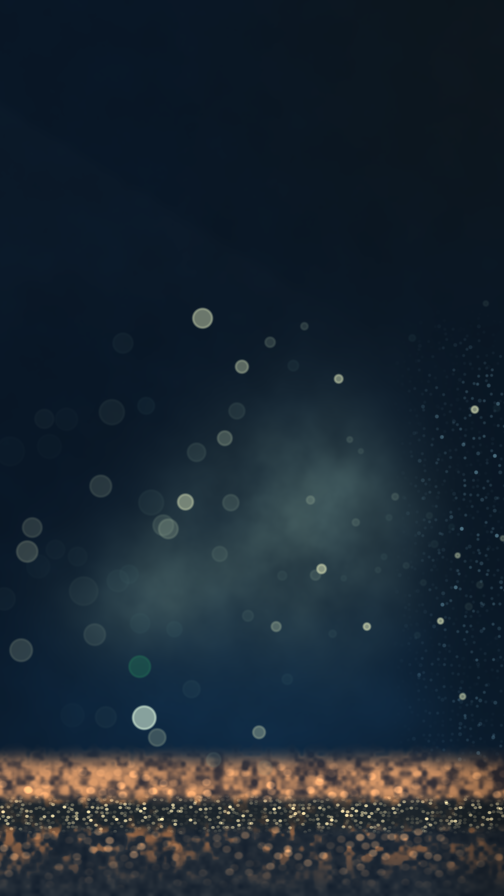
Give the GLSL for this background, as a WebGL 1 fragment shader.

```glsl
precision highp float;
// Night-blue backdrop with a teal mist, floating bokeh discs and a glitter floor.
// Mist is value-noise fbm in Gaussian lobes, discs come from a hashed loop,
// and dust and glitter are jittered cell specks. Lengths are in canvas heights.

uniform vec2 u_resolution;

float hash(vec2 p) {
  vec3 q = fract(p.xyx * vec3(0.1031, 0.1030, 0.0973));
  q += dot(q, q.yzx + 33.33);
  return fract((q.x + q.y) * q.z);
}

float noise(vec2 p) {
  vec2 i = floor(p), f = fract(p);
  f = f * f * (3.0 - 2.0 * f);
  return mix(mix(hash(i), hash(i + vec2(1, 0)), f.x),
             mix(hash(i + vec2(0, 1)), hash(i + vec2(1, 1)), f.x), f.y);
}

float fbm(vec2 p) {
  float sum = 0.0, gain = 0.5;
  for (int i = 0; i < 5; i++) {
    sum += gain * noise(p);
    p = mat2(1.6, 1.2, -1.2, 1.6) * p + 7.3;
    gain *= 0.5;
  }
  return sum;
}

float lobe(vec2 p, vec2 centre, vec2 size) {
  vec2 d = (p - centre) / size;
  return exp(-dot(d, d));
}

float band(float y, float low, float high, float soft) {
  return smoothstep(low - soft, low + soft, y) * (1.0 - smoothstep(high - soft, high + soft, y));
}

// Jittered dots, one per unit cell, with uneven brightness
float specks(vec2 q, float radius, float soft) {
  float sum = 0.0;
  for (int j = -1; j <= 1; j++) {
    for (int i = -1; i <= 1; i++) {
      vec2 cell = floor(q) + vec2(i, j);
      vec2 centre = cell + 0.15 + 0.7 * vec2(hash(cell + 3.1), hash(cell + 17.7));
      float glow = pow(hash(cell + 41.3), 3.0);
      sum += glow * (1.0 - smoothstep(radius - soft, radius + soft, length(q - centre)));
    }
  }
  return sum;
}

// Translucent disc with a brighter rim
float bokeh(vec2 p, vec2 centre, float radius) {
  float d = length(p - centre) - radius;
  float soft = 0.0008 + 0.7 / u_resolution.y;
  float rim = 1.0 - smoothstep(0.0, 0.0025, abs(d + 0.001));
  return 0.75 * (1.0 - smoothstep(-soft, soft, d)) + 0.25 * rim;
}

vec3 backdrop(vec2 p) {
  vec3 color = mix(vec3(0.035, 0.09, 0.15), vec3(0.05, 0.088, 0.12), smoothstep(0.1, 0.55, p.x) * smoothstep(0.5, 0.9, p.y));
  color += 0.008 * (1.0 - smoothstep(-0.01, 0.01, p.y + 0.62 * p.x - 0.883)) * smoothstep(0.6, 0.72, p.y);
  color += vec3(0.02, 0.075, 0.12) * lobe(p, vec2(0.28, 0.2), vec2(0.28, 0.13));
  float mist = lobe(p, vec2(0.34, 0.41), vec2(0.125, 0.13)) + 0.6 * lobe(p, vec2(0.17, 0.335), vec2(0.09, 0.07));
  mist *= 0.25 + 1.3 * fbm(p * 11.0);
  color = mix(color, vec3(0.28, 0.38, 0.39), clamp(mist * 0.88, 0.0, 1.0));
  return color * (0.93 + 0.14 * fbm(p * 24.0));
}

vec3 addDiscs(vec3 color, vec2 p) {
  // Discs shrink from large and dim at the left to tiny at the right
  for (int i = 0; i < 76; i++) {
    float n = float(i);
    float pick = hash(vec2(n, 2.7));
    float x = 0.5625 * fract(n * 0.618 + 0.21);
    float y = 0.41 + 0.27 * (hash(vec2(n, 5.3)) + hash(vec2(n, 9.1)) - 1.0);
    float radius = mix(0.0145, 0.004, smoothstep(0.08, 0.43, x)) * (0.75 + 0.4 * hash(vec2(n, 13.9)));
    float alpha = (0.1 + 0.75 * pow(pick, 4.0)) * mix(0.35, 1.0, smoothstep(0.06, 0.2, x));
    vec3 tint = mix(vec3(0.3, 0.5, 0.5), vec3(0.8, 0.83, 0.68), pick);
    color = mix(color, tint, alpha * bokeh(p, vec2(x, y), radius));
  }
  // Bright low lamp and its green companion
  color = mix(color, vec3(0.72, 0.82, 0.76), 0.95 * bokeh(p, vec2(0.161, 0.199), 0.0135));
  return mix(color, vec3(0.13, 0.42, 0.33), 0.65 * bokeh(p, vec2(0.156, 0.256), 0.0125));
}

vec3 addFloor(vec3 color, vec2 p) {
  float grain = noise(p * 95.0) * 0.6 + noise(p * 190.0 + 5.0) * 0.4;
  float patches = fbm(p * vec2(16.0, 26.0));
  // Far: blurred copper; near: dark blue with fading embers
  vec3 copper = mix(vec3(0.2, 0.19, 0.22), vec3(0.82, 0.58, 0.4), smoothstep(0.15, 0.85, grain + 0.5 * (patches - 0.45)));
  vec3 near = mix(vec3(0.07, 0.115, 0.17), vec3(0.19, 0.22, 0.25), grain);
  float embers = smoothstep(0.5, 0.85, grain + 0.7 * (patches - 0.5)) * smoothstep(0.0, 0.08, p.y);
  near = mix(near, vec3(0.74, 0.47, 0.28), 0.75 * embers);
  vec3 ground = mix(near, copper, smoothstep(0.098, 0.118, p.y));
  // Middle: the focused strip of sharp glitter
  float focus = band(p.y, 0.076, 0.106, 0.009);
  ground = mix(ground, vec3(0.11, 0.14, 0.16), 0.8 * focus);
  float glitter = specks(p * vec2(190.0, 230.0), 0.38, 0.2);
  ground += vec3(0.88, 0.78, 0.54) * glitter * focus;
  float blurred = specks(p * vec2(85.0, 100.0) + 11.0, 0.4, 0.15);
  ground += vec3(0.4, 0.27, 0.15) * blurred * band(p.y, 0.03, 0.14, 0.03) * (1.0 - focus);
  ground *= 1.0 - 0.25 * smoothstep(0.45, 0.56, p.x);
  float edge = p.y + 0.012 * (grain - 0.5);
  return mix(color, ground, 1.0 - smoothstep(0.138, 0.17, edge));
}

void main() {
  vec2 p = gl_FragCoord.xy / u_resolution.y;
  vec3 color = backdrop(p);
  // Fine dust gathers along the right side
  float dust = smoothstep(0.43, 0.54, p.x) * band(p.y, 0.16, 0.61, 0.05);
  color = mix(color, vec3(0.035, 0.085, 0.13), 0.5 * dust);
  color += vec3(0.3, 0.4, 0.42) * dust * (0.5 * specks(p * 130.0, 0.2, 0.15) + specks(p * 48.0, 0.1, 0.05));
  color = addFloor(color, p);
  gl_FragColor = vec4(addDiscs(color, p), 1.0);
}
```
